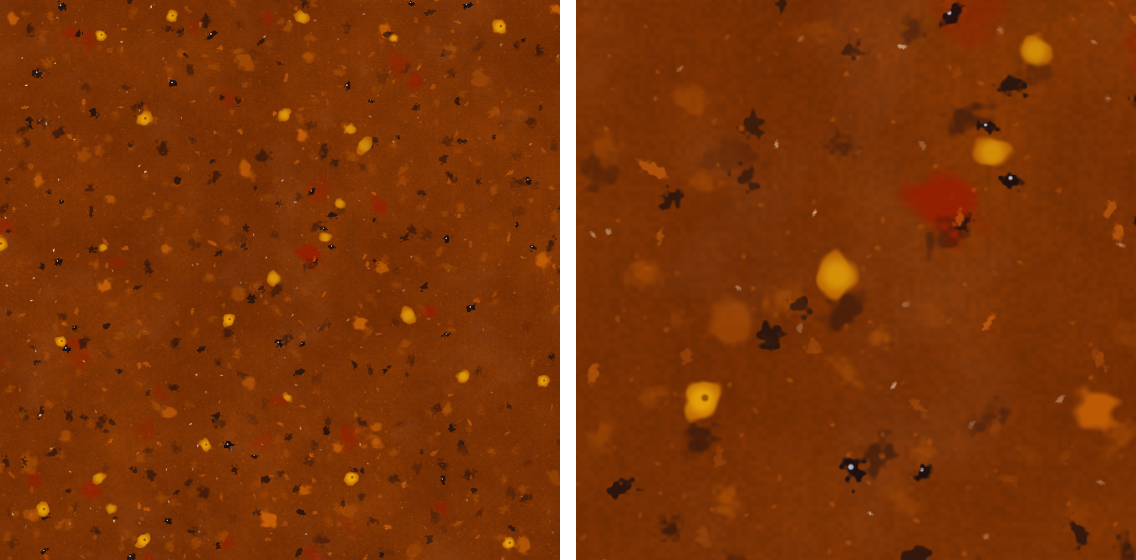
Left: the whole. Right: its middle third, enlarged.
Write a Shadertoy shader that draws this texture.

```glsl
// Glossy chilli sauce with yellow seeds, black pepper grains, red flakes and tiny glints.
#define SEED_SIZE 0.0145
#define PULP_SIZE 0.0150
#define RED_SIZE 0.0190
#define PEPPER_SIZE 0.0068
#define SUNKEN_SIZE 0.0100
#define FLAKE_SIZE 0.0050
#define GLINT_SIZE 0.0021
#define MOTTLE 0.10
#define GRAIN 0.055

const vec3 SAUCE_DARK = vec3(0.435, 0.165, 0.008);
const vec3 SAUCE_LIGHT = vec3(0.535, 0.225, 0.014);
const vec3 SEED_RIM = vec3(0.77, 0.43, 0.01);
const vec3 SEED_CORE = vec3(0.91, 0.64, 0.03);
const vec3 PULP = vec3(0.77, 0.37, 0.02);
const vec3 RED = vec3(0.60, 0.10, 0.00);
const vec3 PEPPER = vec3(0.10, 0.055, 0.06);
const vec3 SUNKEN = vec3(0.19, 0.08, 0.05);
const vec3 FLAKE = vec3(0.76, 0.36, 0.05);
const vec3 GLINT = vec3(0.92, 0.78, 0.68);

float hash(vec2 p) {
    return fract(sin(dot(p, vec2(127.1, 311.7))) * 43758.5453);
}

float noise(vec2 p) {
    vec2 i = floor(p), f = fract(p);
    f = f * f * (3.0 - 2.0 * f);
    return mix(mix(hash(i), hash(i + vec2(1, 0)), f.x),
               mix(hash(i + vec2(0, 1)), hash(i + vec2(1, 1)), f.x), f.y);
}

float fbm(vec2 p) {
    float sum = 0.0, amp = 0.5;
    for (int i = 0; i < 4; i++) {
        sum += amp * noise(p);
        p = p * 2.03 + 17.3;
        amp *= 0.5;
    }
    return sum / 0.9375;
}

// Jittered grains on a grid: x = coverage, y = random id, zw = offset in radii.
vec4 scatter(vec2 p, float cells, float chance, float size,
             float stretch, float ragged, float blur, float seed) {
    vec4 best = vec4(0.0);
    vec2 home = floor(p * cells);
    float soft = max(blur, 0.8 / iResolution.y);
    for (int y = -1; y <= 1; y++)
    for (int x = -1; x <= 1; x++) {
        vec2 cell = home + vec2(x, y);
        vec2 key = cell + seed * 13.7;
        if (hash(key) > chance) continue;
        vec2 jitter = vec2(hash(key + 3.1), hash(key + 7.9));
        vec2 d = p - (cell + jitter) / cells;
        float radius = size * mix(0.5, 1.0, hash(key + 11.3));
        float angle = 6.2832 * hash(key + 19.7);
        float ratio = mix(1.0, stretch, hash(key + 23.3));
        float c = cos(angle), s = sin(angle);
        vec2 q = mat2(c, -s, s, c) * d * vec2(1.0 / ratio, ratio);
        float bump = noise(d / radius * 1.7 + key * 5.3) - 0.5;
        float dist = length(q) + ragged * radius * bump;
        float cover = 1.0 - smoothstep(radius - soft, radius + soft, dist);
        if (cover > best.x) best = vec4(cover, hash(key + 31.1), d / radius);
    }
    return best;
}

void mainImage(out vec4 fragColor, in vec2 fragCoord) {
    vec2 p = fragCoord / iResolution.y;

    // Sauce body: broad mottling and fine grain
    float tone = 0.5 + (fbm(p * 9.0) - 0.5) * 1.1;
    vec3 col = mix(SAUCE_DARK, SAUCE_LIGHT, clamp(tone, 0.0, 1.0));
    col *= 1.0 + MOTTLE * (fbm(p * 48.0 + 5.0) - 0.5);
    col *= 1.0 + GRAIN * 2.0 * (noise(p * 330.0) - 0.5);
    float haze = smoothstep(0.55, 0.8, fbm(p * 14.0 + 40.0));
    col += haze * vec3(0.015, 0.02, 0.025);

    // Blurred pieces below the surface
    vec4 g = scatter(p, 7.0, 0.42, RED_SIZE, 1.3, 0.9, 0.009, 1.0);
    col = mix(col, RED, g.x * mix(0.25, 0.8, g.y));
    g = scatter(p, 17.0, 0.42, SUNKEN_SIZE, 1.4, 1.5, 0.0045, 2.0);
    col = mix(col, SUNKEN, g.x * mix(0.2, 0.85, g.y));
    g = scatter(p, 26.0, 0.30, FLAKE_SIZE * 1.7, 1.4, 1.2, 0.005, 3.0);
    col = mix(col, PULP, g.x * mix(0.1, 0.45, g.y));
    g = scatter(p, 9.0, 0.40, PULP_SIZE, 1.2, 0.8, 0.0045, 4.0);
    col = mix(col, PULP, g.x * mix(0.3, 0.95, g.y));

    // Small orange flakes
    g = scatter(p, 24.0, 0.34, FLAKE_SIZE, 1.7, 1.2, 0.0014, 5.0);
    col = mix(col, FLAKE, g.x * mix(0.15, 0.8, g.y));

    // Black pepper, some grains with a wet highlight
    g = scatter(p, 17.0, 0.46, PEPPER_SIZE, 1.5, 1.5, 0.0018, 6.0);
    col = mix(col, PEPPER, g.x * mix(0.5, 1.0, g.y));
    float wet = 1.0 - smoothstep(0.12, 0.38, length(g.zw - vec2(-0.25, 0.35)));
    col = mix(col, vec3(0.72, 0.70, 0.74), g.x * wet * step(0.62, g.y));

    // Yellow seeds: bright core, warm rim, an occasional pit
    g = scatter(p, 8.0, 0.36, SEED_SIZE, 1.3, 0.45, 0.0022, 7.0);
    vec3 seedCol = mix(SEED_CORE, SEED_RIM, smoothstep(0.3, 1.1, length(g.zw)));
    float pit = 1.0 - smoothstep(0.08, 0.28, length(g.zw - vec2(0.15, 0.1)));
    seedCol = mix(seedCol, SEED_RIM * 0.75, pit * step(0.6, g.y));
    col = mix(col, seedCol, g.x * mix(0.75, 1.0, g.y));

    // Pale specks and surface glints, stronger towards the left
    float leftLight = mix(1.0, 0.5, smoothstep(0.0, 0.9, p.x));
    g = scatter(p, 65.0, 0.32, GLINT_SIZE * 0.8, 1.3, 0.6, 0.0012, 8.0);
    col = mix(col, FLAKE, g.x * 0.55 * g.y);
    g = scatter(p, 23.0, 0.36, GLINT_SIZE, 1.5, 0.8, 0.0010, 9.0);
    col = mix(col, GLINT, g.x * g.y * leftLight);

    fragColor = vec4(clamp(col, 0.0, 1.0), 1.0);
}
```
